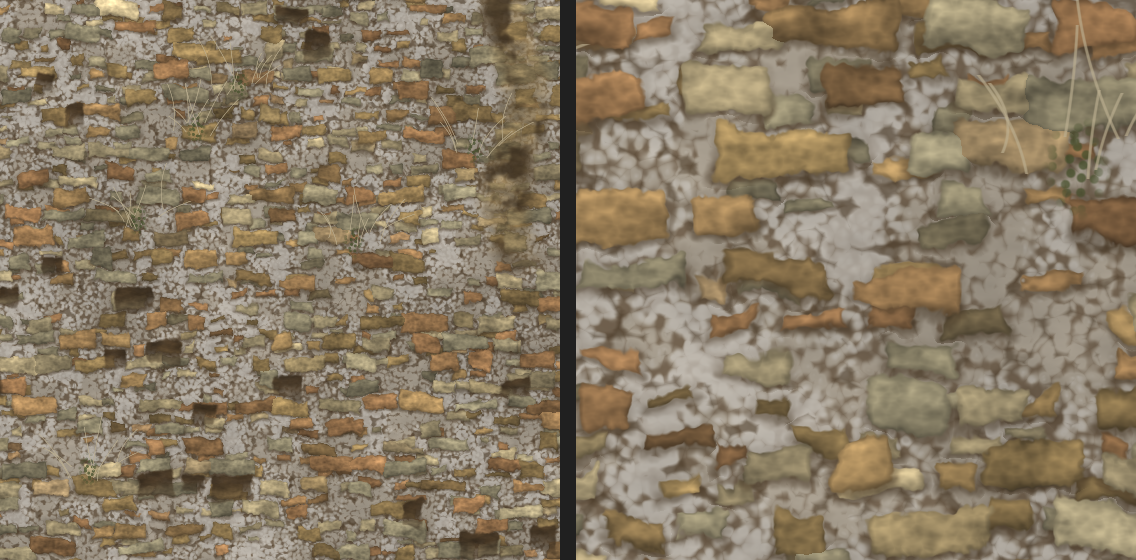
Left: the whole. Right: its middle third, enlarged.
Give the GLSL for this texture, as a three.js fragment shader.

```glsl
varying vec2 vUv;

const vec3 LIME = vec3(0.72, 0.70, 0.67);
const vec3 MORTAR = vec3(0.62, 0.585, 0.53);
const vec3 EARTH = vec3(0.43, 0.37, 0.30);
const vec3 PIT = vec3(0.27, 0.21, 0.14);
const vec3 OCHRE = vec3(0.56, 0.47, 0.31);
const vec3 OLIVE = vec3(0.53, 0.50, 0.40);
const vec3 SAND = vec3(0.66, 0.60, 0.46);
const vec3 RUST = vec3(0.57, 0.43, 0.29);
const vec3 STRAW = vec3(0.74, 0.69, 0.57);
const vec3 LEAF = vec3(0.27, 0.31, 0.17);

vec2 hash2(vec2 p) {
  vec3 q = fract(p.xyx * vec3(0.1031, 0.1030, 0.0973));
  q += dot(q, q.yzx + 33.33);
  return fract((q.xx + q.yz) * q.zy);
}

float noise(vec2 p) {
  vec2 i = floor(p), f = fract(p);
  f = f * f * (3.0 - 2.0 * f);
  float low = mix(hash2(i).x, hash2(i + vec2(1.0, 0.0)).x, f.x);
  float high = mix(hash2(i + vec2(0.0, 1.0)).x, hash2(i + 1.0).x, f.x);
  return mix(low, high, f.y);
}

float fbm(vec2 p) {
  float sum = 0.0, amp = 0.533;
  for (int i = 0; i < 4; i++) {
    sum += amp * noise(p);
    p = mat2(1.6, 1.2, -1.2, 1.6) * p + 7.3;
    amp *= 0.5;
  }
  return sum;
}

// Distance to the nearest scattered point
float cellular(vec2 p) {
  float d = 2.0;
  for (int j = -1; j <= 1; j++)
    for (int i = -1; i <= 1; i++) {
      vec2 cell = floor(p) + vec2(float(i), float(j));
      d = min(d, length(cell + hash2(cell) - p));
    }
  return d;
}

// Nearest tapered block: x = distance, y = height within it, zw = its id
vec4 nearestStone(vec2 p, vec2 grid, float seed, float fill) {
  vec4 best = vec4(1.0, 0.0, 0.0, 0.0);
  for (int j = -1; j <= 1; j++)
    for (int i = -1; i <= 1; i++) {
      float row = floor(p.y * grid.y) + float(j);
      float shift = hash2(vec2(row, seed)).x * 5.0;
      vec2 cell = vec2(floor(p.x * grid.x + shift) + float(i), row);
      vec2 size = hash2(cell + seed), turn = hash2(cell + seed + 41.0);
      vec2 jitter = (hash2(cell + seed + 83.0) - 0.5) * 0.45;
      vec2 q = p - (cell - vec2(shift, 0.0) + 0.5 + jitter) / grid;
      vec2 extent = mix(vec2(0.22, 0.24), vec2(0.56, 0.46), size) / grid;
      q.y += q.x * (turn.x - 0.5) * 0.3;
      q.y *= 1.0 + (turn.y - 0.5) * 0.5 * q.x / extent.x;
      float corner = extent.y * 0.3;
      vec2 e = abs(q) - extent + corner;
      float d = length(max(e, 0.0)) + min(max(e.x, e.y), 0.0) - corner;
      if (hash2(cell + seed + 127.0).x < fill && d < best.x)
        best = vec4(d, q.y / extent.y, cell + seed);
    }
  return best;
}

vec3 stoneColor(vec2 id) {
  vec2 h = hash2(id + 211.0), tone = hash2(id + 307.0);
  vec3 warm = mix(OCHRE, RUST, smoothstep(0.3, 0.8, h.y));
  vec3 cool = mix(OLIVE, SAND, smoothstep(0.35, 0.85, h.y));
  return mix(cool, warm, smoothstep(0.45, 0.6, h.x)) * mix(0.78, 1.12, tone.x);
}

// Block face with a lit top, a dark foot and a cast shadow
vec3 layStones(vec3 base, vec4 stone, float wear, float grain, float streak) {
  float d = stone.x + wear;
  float below = 1.0 - smoothstep(-0.9, 0.3, stone.y);
  float shadow = (1.0 - smoothstep(0.0, 0.007, d)) * mix(0.12, 0.55, below);
  vec3 face = stoneColor(stone.zw) * (0.58 + 0.62 * streak + 0.3 * grain);
  face *= 1.0 + 0.10 * clamp(stone.y, -1.0, 1.0);
  face *= mix(0.82, 1.0, smoothstep(0.0, 0.004, -d));
  return mix(mix(base, PIT, shadow), face, 1.0 - smoothstep(-0.001, 0.001, d));
}

// Share of a curved dry blade rising from its root
float blade(vec2 p, vec2 root, float tall, float lean, float bend) {
  float t = (p.y - root.y) / tall;
  float slope = (lean + 2.0 * bend * t) / tall;
  float d = abs(p.x - root.x - (lean + bend * t) * t) / sqrt(1.0 + slope * slope);
  return (1.0 - smoothstep(0.0003, 0.0014, d)) * step(0.0, t) * step(t, 1.0);
}

void main() {
  vec2 p = vUv;
  vec2 rough = vec2(fbm(p * 45.0), fbm(p * 45.0 + 31.0)) - 0.5;
  vec2 warped = p + rough * 0.014;
  float grain = 0.6 * cellular(p * 125.0 + rough) + 0.4 * noise(p * 240.0);
  float lumps = fbm(p * 24.0 + 5.0), stain = fbm(p * 5.0 + 12.0);
  float streak = fbm(p * vec2(40.0, 85.0) + 3.0);

  // Crumbly mortar with lime crusts and pits
  vec3 color = mix(MORTAR, EARTH, smoothstep(0.35, 0.75, grain + (lumps - 0.5) * 0.5));
  float lime = smoothstep(0.48, 0.66, lumps + (stain - 0.5) * 0.5 - (grain - 0.45) * 0.4);
  color = mix(color, LIME, lime * 0.75);
  float pits = smoothstep(0.58, 0.75, 0.55 * cellular(p * 75.0 + 9.0) + 0.5 * streak);
  color = mix(color, PIT, pits * 0.6);

  // Small rubble, then the main courses
  float wear = (grain - 0.45) * 0.004 + lime * 0.003;
  vec4 rubble = nearestStone(warped, vec2(23.0, 41.0), 11.0, 0.62);
  vec4 course = nearestStone(warped, vec2(13.0, 27.0), 57.0, 0.66);
  color = layStones(color, rubble, wear + 0.001, grain, streak);
  color = layStones(color, course, wear, grain, streak);

  // Eroded hollow and scattered holes
  float side = abs(warped.x - 0.92 - 0.02 * sin(p.y * 17.0));
  float hollow = (1.0 - smoothstep(0.02, 0.06, side)) * smoothstep(0.48, 0.6, p.y);
  color = mix(color, OCHRE * (0.5 + streak * 0.9), hollow * 0.6);
  color = mix(color, PIT * 0.9, hollow * smoothstep(0.5, 0.64, fbm(p * 17.0 + 40.0)) * 0.8);
  vec4 hole = nearestStone(warped, vec2(15.0, 18.0), 91.0, 0.06);
  float depth = mix(0.5, 0.95, smoothstep(-0.8, 0.5, hole.y));
  color = mix(color, PIT * (0.7 + streak * 0.5), depth * (1.0 - smoothstep(-0.003, 0.003, hole.x)));

  // Weathering in broad stains
  color *= 1.0 + (stain - 0.5) * 0.25 + (streak - 0.5) * 0.15;

  // Dry grass clumps with a few green leaves
  for (int c = 0; c < 6; c++) {
    vec2 clump = 0.08 + 0.8 * hash2(vec2(float(c) * 3.7, 19.0));
    float near = 1.0 - smoothstep(0.008, 0.03, length((p - clump) * vec2(1.3, 0.8)));
    float leaves = 1.0 - smoothstep(0.25, 0.45, cellular(p * 130.0 + 60.0));
    color = mix(color, LEAF, near * leaves * 0.75);
    for (int b = 0; b < 9; b++) {
      vec2 h = hash2(vec2(float(c) + 2.0, float(b) + 70.0));
      vec2 k = hash2(vec2(float(b) + 5.0, float(c) + 130.0));
      vec2 root = clump + (k - 0.5) * vec2(0.10, 0.04);
      float straw = blade(p, root, mix(0.025, 0.09, h.x), (h.y - 0.5) * 0.08, (k.x - 0.5) * 0.06);
      color = mix(color, STRAW, straw * 0.65);
    }
  }

  gl_FragColor = vec4(clamp(color, 0.0, 1.0), 1.0);
}
```
